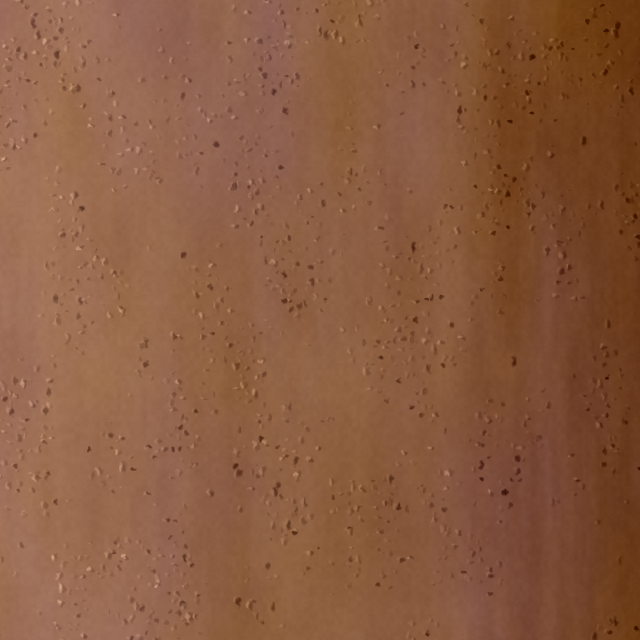
A three.js fragment shader for this texture:

```glsl
// Weathered brown surface: shaded left to right, with soft vertical stains and small embossed pits.
#define PIT_GRID vec2(76.0, 58.0)
#define PIT_SIZE 0.0038
#define PIT_DARK 0.25
#define PIT_LIGHT 0.22
#define STAIN_AMOUNT 0.085
#define STREAK_AMOUNT 0.04
#define GRAIN_AMOUNT 0.035
#define LEFT_TAN vec3(0.630, 0.445, 0.360)
#define MIDDLE_BROWN vec3(0.555, 0.375, 0.278)
#define SHADE_BROWN vec3(0.475, 0.285, 0.190)
#define RIGHT_UMBER vec3(0.425, 0.235, 0.105)

varying vec2 vUv;

float hash(vec2 p) {
  return fract(sin(dot(p, vec2(127.1, 311.7))) * 43758.5453);
}

vec2 hash2(vec2 p) {
  return vec2(hash(p), hash(p + 47.3));
}

float noise(vec2 p) {
  vec2 cell = floor(p);
  vec2 f = fract(p);
  f = f * f * (3.0 - 2.0 * f);
  return mix(mix(hash(cell), hash(cell + vec2(1.0, 0.0)), f.x),
             mix(hash(cell + vec2(0.0, 1.0)), hash(cell + 1.0), f.x), f.y);
}

float fbm(vec2 p) {
  float sum = 0.0;
  float amp = 0.5;
  for (int i = 0; i < 4; i++) {
    sum += amp * noise(p);
    p = p * 2.03 + 19.7;
    amp *= 0.5;
  }
  return sum / 0.9375;
}

// Broad shading, falling off past a soft vertical edge near the right
vec3 baseColor(vec2 uv) {
  float x = uv.x + 0.05 * (fbm(uv * vec2(6.0, 2.5)) - 0.5);
  vec3 color = mix(LEFT_TAN, MIDDLE_BROWN, smoothstep(-0.08, 0.48, x));
  color = mix(color, SHADE_BROWN, 0.25 * smoothstep(0.45, 0.72, x));
  color = mix(color, SHADE_BROWN, smoothstep(0.70, 0.80, x));
  return mix(color, RIGHT_UMBER, smoothstep(0.78, 1.0, x));
}

// Ochre and mauve stains drawn out along the height
vec3 stains(vec2 uv) {
  float hue = fbm(uv * vec2(9.0, 3.5) + 5.2) - 0.5;
  float corner = smoothstep(0.66, 0.85, uv.x) * smoothstep(0.5, 1.0, uv.y);
  hue += 0.22 * corner;
  float tone = fbm(uv * vec2(11.0, 5.0) + 31.0) - 0.5;
  return STAIN_AMOUNT * (hue * vec3(0.15, 0.1, -1.5) + tone * vec3(0.8, 0.9, 0.8));
}

// One irregular blob, 1 in its centre and soft at the rim
float blob(vec2 offset, vec2 radius) {
  return 1.0 - smoothstep(0.3, 1.3, length(offset / radius));
}

// Scattered pits in clusters: x is the shadow, y the lit rim
vec2 pits(vec2 uv) {
  vec2 warp = vec2(noise(uv * 190.0), noise(uv * 190.0 + 61.0)) - 0.5;
  vec2 p = uv + 0.005 * warp;
  vec2 home = floor(p * PIT_GRID);
  vec2 marks = vec2(0.0);
  for (int j = -1; j <= 1; j++) {
    for (int i = -1; i <= 1; i++) {
      vec2 cell = home + vec2(float(i), float(j));
      vec2 center = (cell + hash2(cell)) / PIT_GRID;
      vec2 rnd = hash2(cell + 213.0);
      float cluster = fbm(center * vec2(18.0, 9.0) + 8.0);
      float present = step(hash(cell + 91.0), smoothstep(0.36, 0.78, cluster) * 0.85);
      float strength = present * mix(0.25, 1.0, rnd.x * rnd.x);
      float stretch = mix(0.8, 2.2, rnd.y * rnd.y);
      vec2 radius = PIT_SIZE * mix(0.65, 1.15, rnd.x) * vec2(1.0, stretch);
      vec2 rim = PIT_SIZE * vec2(-1.2, 1.4 * (hash(cell + 5.0) - 0.3));
      float lit = hash(cell + 33.0);
      float shadow = blob(p - center, radius) * mix(1.0, 0.35, lit);
      float light = blob(p - center - rim, radius * 0.9) * lit;
      marks = max(marks, strength * vec2(shadow, light));
    }
  }
  return marks;
}

void main() {
  vec2 uv = vUv;
  vec3 color = baseColor(uv) + stains(uv);

  // Vertical streaks, stronger in the dark right part
  float streak = fbm(uv * vec2(42.0, 5.0) + 12.0) - 0.5;
  color += STREAK_AMOUNT * streak * mix(0.8, 2.0, smoothstep(0.65, 0.85, uv.x));

  // Soft fine grain
  float grain = 0.6 * noise(uv * vec2(150.0, 110.0)) + 0.4 * noise(uv * 260.0) - 0.5;
  color += GRAIN_AMOUNT * grain;

  // Pits with shadow and lit rim
  vec2 marks = pits(uv);
  color -= PIT_DARK * marks.x * vec3(1.0, 0.9, 0.75);
  color += PIT_LIGHT * marks.y * vec3(1.0, 0.97, 0.88) * mix(1.1, 0.6, uv.x);

  gl_FragColor = vec4(clamp(color, 0.0, 1.0), 1.0);
}
```
